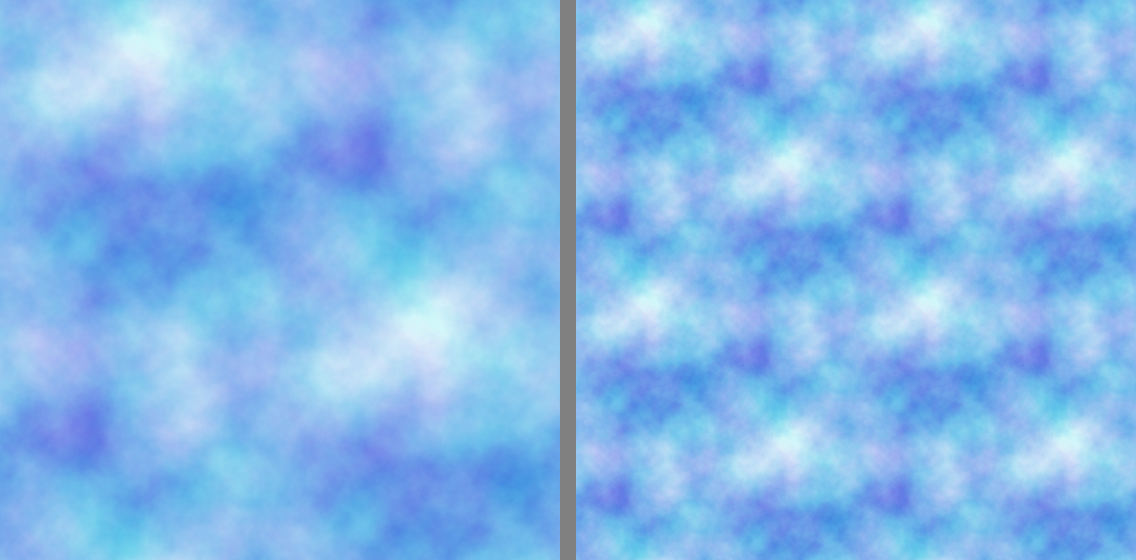
Left, the tile; right, the same tile 2 across and 2 down.
This texture is drawn by a WebGL 1 fragment shader. Its source:

```glsl
precision highp float;
// Soft blue clouds: one fractal gradient noise sets the tone from deep blue
// to pale sky, a second drifts the hue between cyan and violet. Both wrap on
// a diagonal lattice, so the canvas tiles seamlessly.
uniform vec2 u_resolution;

const float TAU = 6.2831853;

float hash(vec2 p) {
  vec3 q = fract(vec3(p.xyx) * vec3(0.1031, 0.1030, 0.0973));
  q += dot(q, q.yzx + 33.33);
  return fract((q.x + q.y) * q.z);
}

// Slope of one lattice corner, seen from an offset; corners wrap at period
float corner(vec2 cell, vec2 offset, float period, float seed) {
  float angle = TAU * hash(mod(cell, period) + seed);
  return dot(vec2(cos(angle), sin(angle)), offset);
}

float gradientNoise(vec2 p, float period, float seed) {
  vec2 cell = floor(p);
  vec2 f = p - cell;
  vec2 fade = f * f * f * (f * (f * 6.0 - 15.0) + 10.0);
  vec2 e = vec2(1.0, 0.0);
  float low = mix(corner(cell, f, period, seed),
                  corner(cell + e.xy, f - e.xy, period, seed), fade.x);
  float high = mix(corner(cell + e.yx, f - e.yx, period, seed),
                   corner(cell + e.xx, f - e.xx, period, seed), fade.x);
  return mix(low, high, fade.y);
}

// Octaves with doubling whole periods, so every layer wraps
float cloudNoise(vec2 p, float period, float seed) {
  float sum = 0.0;
  float amplitude = 1.0;
  for (int i = 0; i < 8; i++) {
    sum += amplitude * gradientNoise(p * period, period, seed);
    amplitude *= 0.54;
    period *= 2.0;
    seed += 17.0;
  }
  return sum;
}

void main() {
  vec2 uv = gl_FragCoord.xy / u_resolution;

  // Diagonal axes: both stay whole when uv steps across the canvas
  vec2 diagonal = vec2(uv.x + uv.y, uv.x - uv.y);
  float tone = clamp(0.51 + 0.63 * cloudNoise(diagonal, 2.0, 11.0), 0.0, 1.0);
  float hueDrift = cloudNoise(diagonal, 3.0, 237.0);

  // Deep blue to sky blue to pale cloud
  vec3 deepBlue = vec3(0.27, 0.42, 0.87);
  vec3 skyBlue = vec3(0.45, 0.70, 0.92);
  vec3 paleCloud = vec3(0.86, 0.94, 0.98);
  vec3 color = mix(deepBlue, skyBlue, min(tone / 0.42, 1.0));
  color = mix(color, paleCloud, max((tone - 0.42) / 0.58, 0.0));

  // Positive drift leans to violet, negative to cyan
  color += hueDrift * vec3(0.13, -0.085, 0.015);

  gl_FragColor = vec4(clamp(color, 0.0, 1.0), 1.0);
}
```
